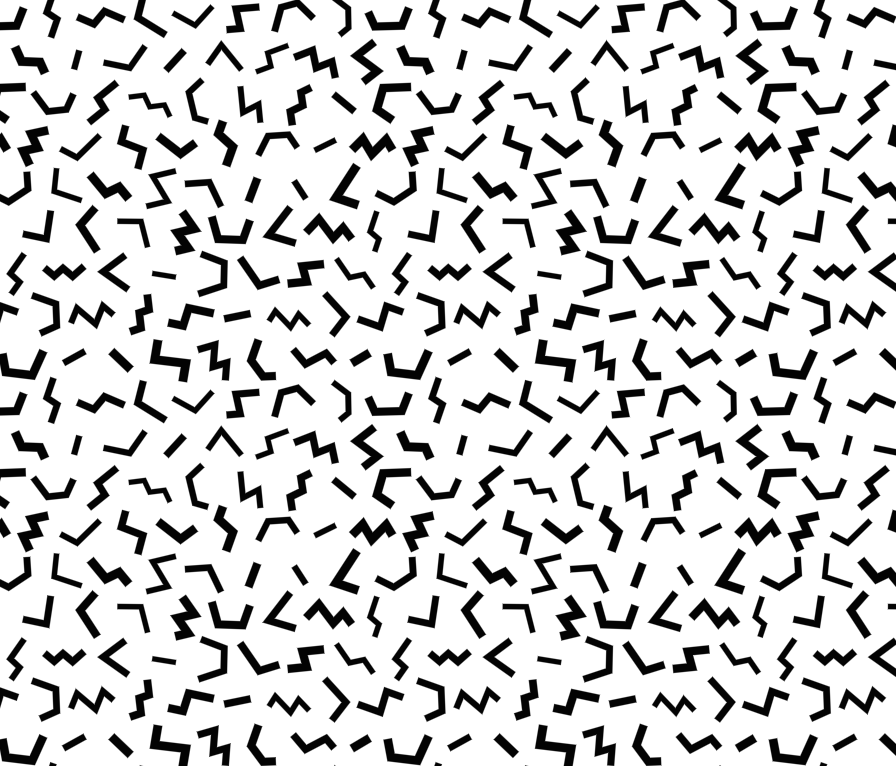
Give the GLSL for this pattern, as a Shadertoy shader.

```glsl
const float TILE = 0.503;              // tile side, in canvas heights
const vec2 GRID = vec2(8.0, 9.0);      // marks per tile
const float CELL_WIDTH = 1.125;        // cell height is 1
const float ROW_SHIFT = 4.0 / 9.0;     // stagger that still closes over a tile
const vec3 PAPER = vec3(1.0);
const vec3 INK = vec3(0.01);

float hash(vec2 id, float salt) {
    vec3 v = fract(vec3(id * 17.3, salt * 7.1 + 3.7) * vec3(0.1031, 0.1030, 0.0973));
    v += dot(v, v.yzx + 33.33);
    return fract((v.x + v.y) * v.z);
}

float randomIn(vec2 id, float salt, float low, float high) {
    return mix(low, high, hash(id, salt));
}

vec2 rotate(vec2 p, float angle) {
    float c = cos(angle), s = sin(angle);
    return vec2(c * p.x - s * p.y, s * p.x + c * p.y);
}

// Stroke with flat ends and mitred corners: each segment owns the
// wedge between the bisectors of its two corners.
float polyline(vec2 p, vec2 v[5], int count, float halfWidth) {
    float d = 10.0;
    for (int i = 0; i < count; i++) {
        vec2 a = v[i], b = v[i + 1];
        vec2 dir = normalize(b - a);
        bool first = i == 0, last = i == count - 1;
        vec2 before = first ? dir : normalize(a - v[max(i - 1, 0)]);
        vec2 after = last ? dir : normalize(v[min(i + 2, 4)] - b);
        float start = -dot(p - a, normalize(dir + before));
        float end = dot(p - b, normalize(dir + after));
        if ((!first && start > 0.0) || (!last && end > 0.0)) continue;

        vec2 r = p - a;
        float side = abs(dir.x * r.y - dir.y * r.x) - halfWidth;
        if (first) side = max(side, start);
        if (last) side = max(side, end);
        d = min(d, side);
    }
    return d;
}

// A dash, chevron, hook or zigzag fitted into a circle of radius reach.
float bentMark(vec2 p, vec2 id, int count, bool hook, float reach, float halfWidth) {
    float turn = hook ? randomIn(id, 1.0, 0.9, 1.3) : randomIn(id, 1.0, 1.1, 1.95);
    vec2 v[5];
    v[0] = vec2(0.0);
    vec2 low = vec2(0.0), high = vec2(0.0);
    for (int i = 0; i < count; i++) {
        float zigzag = (i % 2 == 0) ? -0.5 : 0.5;
        float heading = turn * (hook ? float(i - 1) : zigzag);
        float len = randomIn(id, 11.0 + float(i), 0.6, 1.2);
        v[i + 1] = v[i] + len * vec2(cos(heading), sin(heading));
        low = min(low, v[i + 1]);
        high = max(high, v[i + 1]);
    }
    float radius = 0.0;
    for (int i = 0; i <= count; i++) {
        v[i] -= 0.5 * (low + high);
        radius = max(radius, length(v[i]));
    }
    for (int i = 0; i <= count; i++) v[i] *= reach / radius;
    return polyline(p, v, count, halfWidth);
}

// Choose the kind, size, weight and direction of one mark.
float cellMark(vec2 p, vec2 id) {
    float kind = hash(id, 2.0);
    int count = kind < 0.17 ? 1 : kind < 0.47 ? 2 : kind < 0.82 ? 3 : 4;
    bool hook = count == 3 && hash(id, 3.0) < 0.35;
    float reach = count == 1 ? randomIn(id, 4.0, 0.23, 0.32) : randomIn(id, 4.0, 0.47, 0.58);
    float halfWidth = randomIn(id, 5.0, 0.06, 0.105);

    // Neighbours lie roughly crosswise, which keeps their ends apart.
    float angle = 1.5708 * mod(id.x + id.y, 2.0) + randomIn(id, 6.0, -0.7, 0.7);
    if (hash(id, 7.0) < 0.5) angle += 3.14159;
    vec2 jitter = vec2(hash(id, 8.0), hash(id, 9.0)) - 0.5;
    return bentMark(rotate(p - 0.12 * jitter, angle), id, count, hook, reach, halfWidth);
}

// Nearest mark on a staggered grid that repeats every tile.
float scatter(vec2 p) {
    float d = 10.0;
    for (int j = -1; j <= 1; j++) {
        float row = floor(p.y) + float(j);
        float shift = row * ROW_SHIFT;
        for (int i = -1; i <= 1; i++) {
            float column = floor(p.x / CELL_WIDTH - shift) + float(i);
            vec2 center = vec2((column + 0.5 + shift) * CELL_WIDTH, row + 0.5);
            float wrapped = column + 4.0 * floor(row / GRID.y);
            vec2 id = mod(vec2(wrapped, row), GRID);
            d = min(d, cellMark(p - center, id));
        }
    }
    return d;
}

void mainImage(out vec4 fragColor, in vec2 fragCoord) {
    float cellsPerHeight = GRID.y / TILE;
    vec2 p = fragCoord / iResolution.y * cellsPerHeight;
    float softness = 0.8 * cellsPerHeight / iResolution.y;
    float ink = 1.0 - smoothstep(-softness, softness, scatter(p));
    fragColor = vec4(mix(PAPER, INK, ink), 1.0);
}
```
